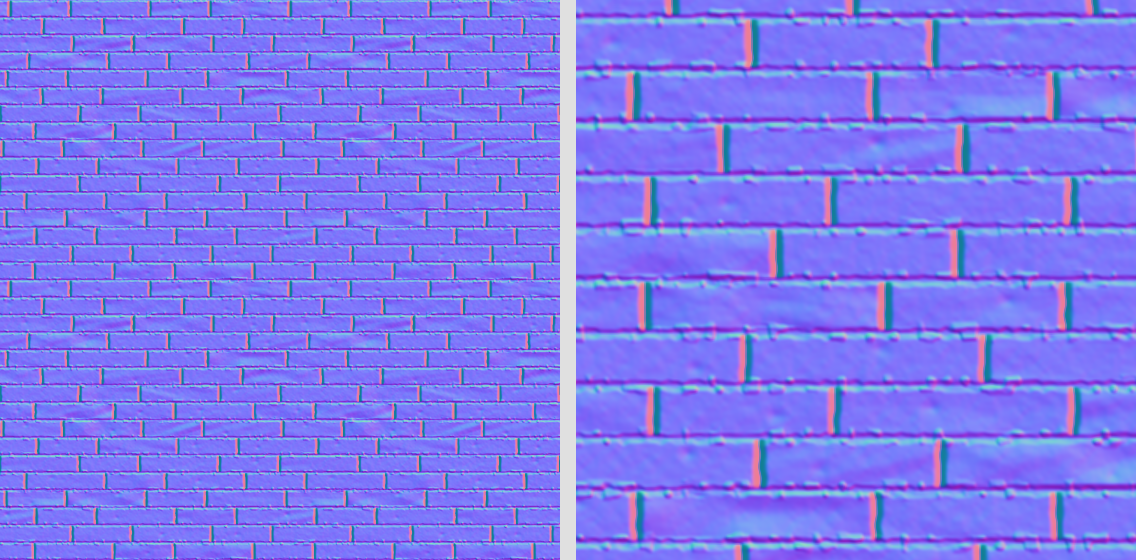
Left: the whole. Right: its middle third, enlarged.
This texture map is drawn by a three.js fragment shader. Its source:

```glsl
varying vec2 vUv;

#define TILES 2.0          // repeats of the whole pattern, across and up
#define ROWS 16.0          // courses per tile
#define PAIRS 2.0          // short + long brick pairs per course
#define SHORT_SHARE 0.43   // part of a pair taken by the short brick
#define BED_WIDTH 0.009
#define BED_DEPTH 0.005
#define JOINT_WIDTH 0.0031
#define JOINT_SLOPE 8.0
#define FACE_RELIEF 0.010
#define GRAIN 0.0011
#define LEAN vec2(-0.02, -0.09)
#define SAMPLE_STEP 0.002

struct Brick {
  vec2 id;       // wrapped column and row
  vec2 local;    // offset from the lower left corner
  float size;    // brick length
  float joint;   // signed distance to the nearest upright joint
  float bed;     // distance to the nearest bed joint
};

float hash(vec2 p) {
  return fract(sin(dot(p, vec2(127.1, 311.7))) * 43758.5453);
}

// Value noise that wraps after a whole number of cells
float noise(vec2 p, float period) {
  vec2 i = floor(p), f = fract(p);
  vec2 a = mod(i, period), b = mod(i + 1.0, period);
  f = f * f * (3.0 - 2.0 * f);
  return mix(mix(hash(a), hash(vec2(b.x, a.y)), f.x),
             mix(hash(vec2(a.x, b.y)), hash(b), f.x), f.y);
}

Brick findBrick(vec2 p) {
  Brick b;
  float row = mod(floor(p.y * ROWS), ROWS);
  float shift = 0.25 * (3.0 - mod(row, 4.0)) + 0.07 * hash(vec2(row, 5.0));
  float x = p.x * PAIRS - shift;
  float isLong = step(SHORT_SHARE, fract(x));
  b.id = vec2(mod(floor(x), PAIRS) * 2.0 + isLong, row);
  b.local = vec2((fract(x) - isLong * SHORT_SHARE) / PAIRS, fract(p.y * ROWS) / ROWS);
  b.size = mix(SHORT_SHARE, 1.0 - SHORT_SHARE, isLong) / PAIRS;
  b.joint = b.local.x < 0.5 * b.size ? b.local.x : b.local.x - b.size;
  b.bed = min(b.local.y, 1.0 / ROWS - b.local.y);
  return b;
}

// Wear on one brick: broad dents, slanted scrapes and a small pit
float faceRelief(Brick b) {
  vec2 seed = b.id * 17.0;
  float dentAmount = pow(hash(b.id + 3.1), 3.0);
  float scrapeAmount = pow(hash(b.id + 7.7), 2.0);
  float slant = mix(-0.3, 0.4, hash(b.id + 1.3));
  float dents = noise(b.local * vec2(14.0, 28.0) + seed, 512.0) - 0.5;
  float across = b.local.y - slant * b.local.x;
  float scrapes = noise(vec2(b.local.x * 5.0, across * 48.0) + seed + 9.0, 512.0) - 0.5;
  vec2 pitCentre = vec2(b.size, 1.0 / ROWS) * (0.25 + 0.5 * vec2(hash(b.id + 2.2), hash(b.id + 4.4)));
  vec2 toPit = (b.local - pitCentre) / vec2(0.009, 0.007);
  float pit = step(0.5, hash(b.id + 6.6)) * exp(-dot(toPit, toPit));
  return FACE_RELIEF * (1.5 * dents * dentAmount + 0.7 * scrapes * scrapeAmount) - 0.0025 * pit;
}

float height(vec2 p) {
  Brick b = findBrick(p);
  float ragged = b.bed + 0.0045 * (noise(p * 112.0, 112.0) - 0.5);
  float bevel = BED_WIDTH * (b.local.y < 0.5 / ROWS ? 0.6 : 1.0);
  float face = smoothstep(0.001, 0.008, b.bed) * smoothstep(0.001, 0.008, abs(b.joint));
  float nearBed = 1.0 - smoothstep(0.004, 0.014, b.bed);
  float crumbs = smoothstep(0.6, 0.88, noise(p * 96.0 + 0.5, 96.0)) * nearBed;
  float grain = noise(p * 80.0, 80.0) + 0.4 * noise(p * 160.0, 160.0);
  return BED_DEPTH * smoothstep(0.0, bevel, ragged) + 0.004 * crumbs
       + GRAIN * grain + face * faceRelief(b);
}

// Steep sides of the upright joints
float jointSlope(vec2 p) {
  Brick b = findBrick(p);
  float t = (b.joint + 0.003 * (noise(p * 72.0, 72.0) - 0.5)) / JOINT_WIDTH;
  float column = b.joint < 0.0 ? mod(b.id.x + 1.0, 2.0 * PAIRS) : b.id.x;
  float strength = mix(0.5, 1.0, hash(vec2(column, b.id.y) + 8.8));
  float ends = smoothstep(0.001, 0.006, b.bed);
  return -JOINT_SLOPE * strength * ends * t * exp(0.5 - 0.5 * t * t);
}

vec3 normalColour(vec2 p) {
  vec2 e = vec2(SAMPLE_STEP, 0.0);
  vec2 rise = vec2(height(p + e.xy) - height(p - e.xy),
                   height(p + e.yx) - height(p - e.yx)) / (2.0 * SAMPLE_STEP);
  vec2 slope = LEAN - rise + vec2(jointSlope(p), 0.0);
  return 0.5 + 0.5 * normalize(vec3(slope, 1.0)) * vec3(0.87, 0.87, 0.97);
}

void main() {
  // Four samples soften the edges
  vec3 colour = vec3(0.0);
  for (int i = 0; i < 4; i++) {
    vec2 offset = vec2(mod(float(i), 2.0), floor(float(i) / 2.0)) - 0.5;
    colour += 0.25 * normalColour(vUv * TILES + offset * SAMPLE_STEP);
  }
  gl_FragColor = vec4(colour, 1.0);
}
```
